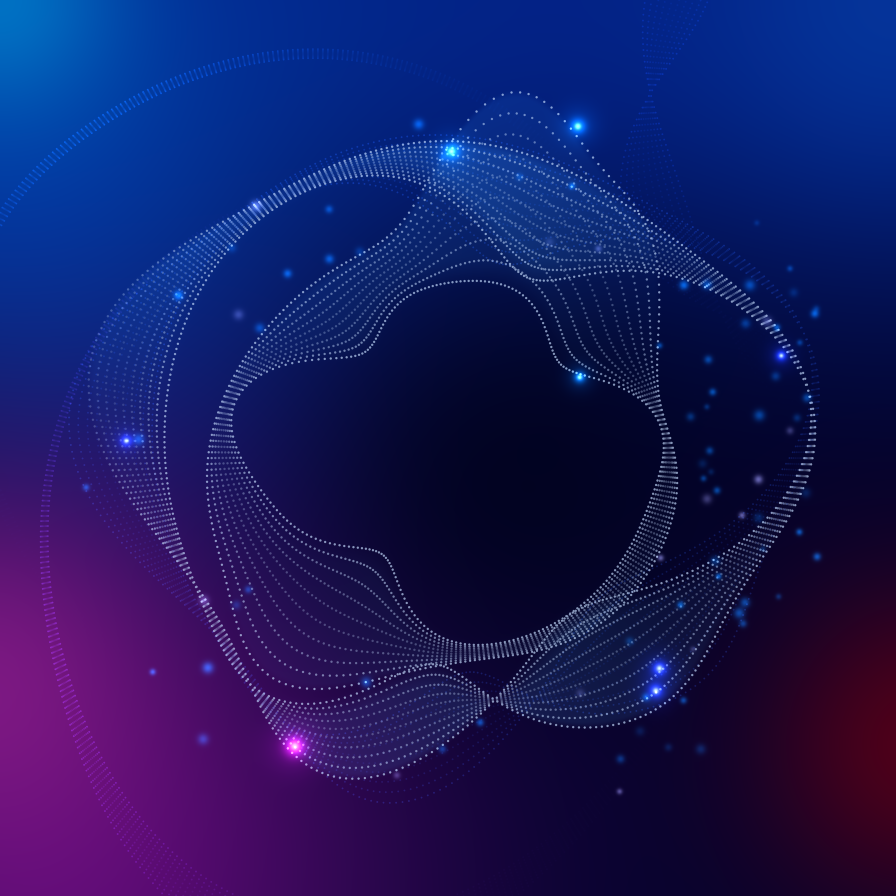
A Shadertoy shader for this background:

```glsl
// Dotted strands weave a wavy ring over blue, violet and crimson glows.
// Each band blends two polar outlines, built from smooth angular lobes,
// and snaps to evenly spaced angles to place round dots on every strand.

const float TAU = 6.2831853;
const vec2 RING_CENTRE = vec2(0.514, 0.492);

float hash(float n) { return fract(sin(n * 127.1 + 3.7) * 43758.55); }

float glow(vec2 p, vec2 centre, float radius) {
    vec2 d = (p - centre) / radius;
    return exp(-dot(d, d));
}

// Periodic bell curve; centre and width in degrees.
float lobe(float a, float centre, float width) {
    float w = radians(width);
    return exp((cos(a - radians(centre)) - 1.0) / (w * w));
}

// Radii of the two edges of the outer band.
vec2 outerBand(float a) {
    float first = 0.3125 + 0.083 * lobe(a, 8.0, 20.0) + 0.039 * lobe(a, 100.0, 33.0)
        + 0.107 * lobe(a, 165.0, 20.0) + 0.078 * lobe(a, -113.0, 15.0)
        - 0.098 * lobe(a, -55.0, 22.0);
    float second = 0.3255 + 0.072 * lobe(a, 6.0, 18.0) - 0.115 * lobe(a, 69.0, 17.0)
        + 0.021 * lobe(a, 135.0, 25.0) + 0.026 * lobe(a, -130.0, 12.0)
        - 0.091 * lobe(a, -97.0, 14.0) + 0.033 * lobe(a, -50.0, 13.0);
    return vec2(first, second);
}

// Radii of the two edges of the inner band; the second bounds the hole.
vec2 innerBand(float a) {
    float first = 0.247 + 0.146 * lobe(a, 82.0, 11.0) + 0.085 * lobe(a, 56.0, 14.0)
        - 0.018 * lobe(a, 15.0, 12.0) + 0.039 * lobe(a, -165.0, 30.0)
        + 0.059 * lobe(a, -130.0, 13.0) - 0.020 * lobe(a, -85.0, 18.0);
    float second = 0.215 - 0.0625 * lobe(a, 42.0, 15.0) + 0.016 * lobe(a, 8.0, 12.0)
        - 0.022 * lobe(a, 100.0, 25.0) - 0.051 * lobe(a, 134.0, 13.0)
        + 0.047 * lobe(a, 168.0, 14.0) - 0.074 * lobe(a, -128.0, 16.0);
    return vec2(first, second);
}

float snapAngle(vec2 p, float count) {
    return (floor(atan(p.y, p.x) * count / TAU) + 0.5) * TAU / count;
}

// Ten strands of dots between two radii along the direction of angle a.
float dottedBand(vec2 p, float a, vec2 edges, float size, float px) {
    vec2 dir = vec2(cos(a), sin(a));
    float light = 0.0;
    for (int i = 0; i < 10; i++) {
        float t = float(i) / 9.0;
        float d = length(p - dir * mix(edges.x, edges.y, t));
        float dotMask = 1.0 - smoothstep(size - 0.5 * px, size + 0.8 * px, d);
        light = max(light, dotMask * mix(0.4, 1.0, pow(abs(2.0 * t - 1.0), 1.5)));
    }
    return light;
}

// Soft coverage of the area between two radii.
float bandFill(float r, vec2 edges) {
    float low = min(edges.x, edges.y), high = max(edges.x, edges.y);
    return smoothstep(low - 0.01, low + 0.03, r) * (1.0 - smoothstep(high - 0.008, high + 0.004, r));
}

vec3 flare(vec2 p, vec2 at, vec3 tint, float size) {
    return tint * (0.8 * glow(p, at, size) + 0.18 * glow(p, at, size * 2.6)) + 0.7 * glow(p, at, size * 0.4);
}

vec3 background(vec2 p) {
    vec3 c = mix(vec3(0.01, 0.01, 0.17), vec3(0.01, 0.13, 0.52), smoothstep(0.42, 1.0, p.y));
    c = mix(c, vec3(0.03, 0.08, 0.38), 0.7 * glow(p, vec2(0.2, 0.58), 0.28));
    c = mix(c, vec3(0.00, 0.24, 0.66), 0.9 * glow(p, vec2(0.02, 0.85), 0.34));
    c = mix(c, vec3(0.00, 0.50, 0.80), 0.8 * glow(p, vec2(0.0, 1.0), 0.13));
    c = mix(c, vec3(0.02, 0.22, 0.62), 0.8 * glow(p, vec2(1.0, 1.0), 0.2));
    c = mix(c, vec3(0.36, 0.04, 0.46), glow(p, vec2(0.06, 0.02), 0.40));
    c = mix(c, vec3(0.58, 0.12, 0.56), 0.7 * glow(p, vec2(-0.02, 0.24), 0.2));
    c = mix(c, vec3(0.34, 0.00, 0.09), 0.9 * glow(p, vec2(1.03, 0.17), 0.18));
    return mix(c, vec3(0.00, 0.008, 0.11), 0.8 * glow(p, vec2(0.57, 0.47), 0.22));
}

void mainImage(out vec4 fragColor, in vec2 fragCoord) {
    float px = 1.0 / min(iResolution.x, iResolution.y);
    vec2 uv = (fragCoord - 0.5 * iResolution.xy) * px + 0.5;
    vec2 p = uv - RING_CENTRE;
    float r = length(p), angle = atan(p.y, p.x);
    vec3 col = background(uv);

    // Faint distant arcs
    vec2 q = uv - vec2(0.352, 0.570);
    float a = snapAngle(q, 420.0);
    float start = 0.365 + 0.03 * lobe(a, 160.0, 20.0);
    col += vec3(0.03, 0.14, 0.30) * lobe(a, 125.0, 28.0) * dottedBand(q, a, vec2(start, start + 0.010), 0.0008, px);
    q = uv - vec2(0.43, 0.427);
    a = snapAngle(q, 420.0);
    start = 0.37 + 0.09 * lobe(a, -105.0, 30.0);
    vec2 edges = vec2(start, start + 0.007 + 0.05 * lobe(a, -100.0, 25.0));
    col += vec3(0.14, 0.08, 0.30) * lobe(a, -160.0, 35.0) * dottedBand(q, a, edges, 0.0008, px);
    q = uv - vec2(1.146, 0.896);
    a = snapAngle(q, 420.0);
    edges = 0.42 + vec2(0.02, -0.05) * sin(5.0 * a);
    col += vec3(0.02, 0.06, 0.18) * lobe(a, 180.0, 18.0) * dottedBand(q, a, edges, 0.0008, px);

    // Translucent veil and dim echo of the ring
    float veil = bandFill(r, outerBand(angle)) + 0.6 * bandFill(r, innerBand(angle));
    col += vec3(0.035, 0.09, 0.11) * veil * (0.15 + 0.85 * pow(cos(angle - 1.75), 2.0));
    a = snapAngle(p, 360.0);
    col += vec3(0.04, 0.09, 0.20) * dottedBand(p, a, 1.03 * outerBand(a - 0.16), 0.0008, px);

    // Bright woven strands, fading on the far left rim
    float strands = dottedBand(p, a, outerBand(a), 0.0011, px);
    strands *= 1.0 - 0.65 * smoothstep(0.34, 0.41, r) * lobe(angle, 170.0, 25.0);
    a = snapAngle(p, 270.0);
    strands = max(strands, dottedBand(p, a, innerBand(a), 0.0011, px));
    col = mix(col, vec3(0.76, 0.85, 0.98), 0.68 * strands);

    // Scattered sparks, denser on the lower right
    for (int i = 0; i < 80; i++) {
        float n = float(i), h = hash(n);
        float turn = i < 40 ? mix(-1.1, 0.7, h) : h * TAU;
        vec2 at = RING_CENTRE + (0.25 + 0.18 * hash(n + 91.0)) * vec2(cos(turn), sin(turn));
        vec3 tint = mix(vec3(0.02, 0.42, 0.75), vec3(0.5, 0.5, 0.7), step(0.78, hash(n + 37.0)));
        col += tint * (0.2 + 0.6 * hash(n + 53.0)) * glow(uv, at, mix(0.003, 0.006, hash(n + 17.0)));
    }

    // Main flares
    vec3 cyan = vec3(0.0, 0.55, 1.0), blue = vec3(0.1, 0.22, 1.0);
    col += flare(uv, vec2(0.504, 0.831), cyan, 0.008) + flare(uv, vec2(0.645, 0.859), cyan, 0.008);
    col += flare(uv, vec2(0.647, 0.579), cyan, 0.006) + flare(uv, vec2(0.872, 0.603), blue, 0.006);
    col += flare(uv, vec2(0.736, 0.254), blue, 0.008) + flare(uv, vec2(0.732, 0.229), blue, 0.008);
    col += flare(uv, vec2(0.329, 0.167), vec3(0.9, 0.1, 0.9), 0.011) + flare(uv, vec2(0.141, 0.508), blue, 0.006);
    fragColor = vec4(clamp(col, 0.0, 1.0), 1.0);
}
```
